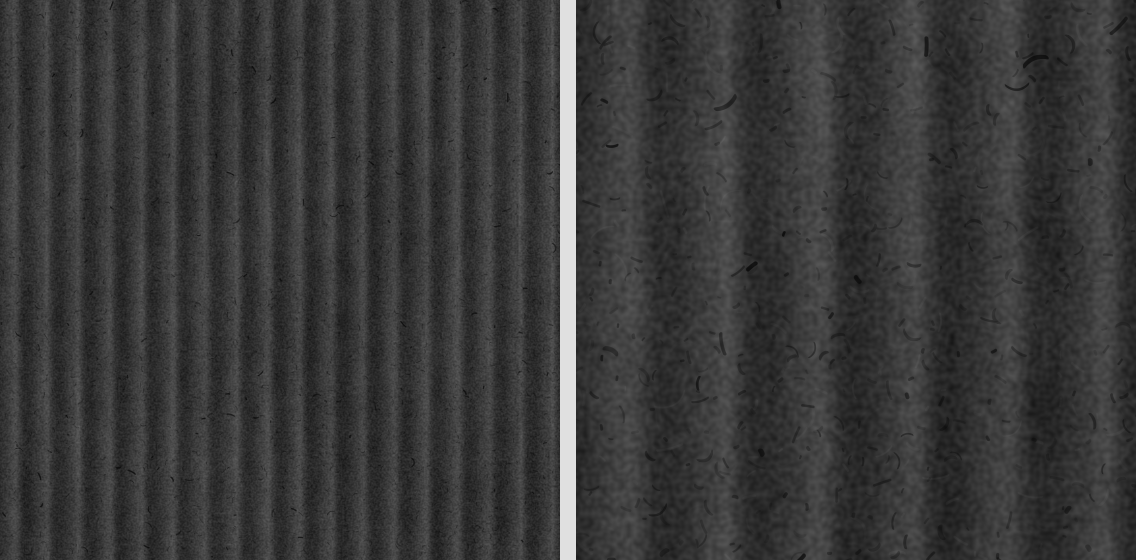
Left, the full canvas; right, a detail of the centre.
A Shadertoy shader for this texture:

```glsl
// Dark corrugated cardboard: vertical flutes with a soft rise, a thin lit crest
// and a steeper shaded side. Gradient noise gives the paper pulp its grain and
// wear; jittered cells scatter short, bent fibres over the surface.

const float FLUTE_WIDTH = 0.05645;   // canvas units, about 17.7 flutes across
const float FIRST_CREST = 0.0265;
const float VALLEY_GRAY = 0.162;
const float SLOPE_GRAY  = 0.245;
const float CREST_LIGHT = 0.040;

vec2 hash2(vec2 p) {
    vec3 q = fract(vec3(p.xyx) * vec3(0.1031, 0.1030, 0.0973));
    q += dot(q, q.yzx + 33.33);
    return fract((q.xx + q.yz) * q.zy);
}

float cornerGradient(vec2 cell, vec2 offset) {
    float angle = 6.2832 * hash2(cell).x;
    return dot(vec2(cos(angle), sin(angle)), offset);
}

// Gradient noise, roughly -0.7 to 0.7
float gradientNoise(vec2 p) {
    vec2 i = floor(p), f = fract(p);
    vec2 u = f * f * f * (f * (f * 6.0 - 15.0) + 10.0);
    vec2 e = vec2(1.0, 0.0);
    float low  = mix(cornerGradient(i, f), cornerGradient(i + e, f - e), u.x);
    float high = mix(cornerGradient(i + e.yx, f - e.yx),
                     cornerGradient(i + e.xx, f - e.xx), u.x);
    return mix(low, high, u.y);
}

// Gray level of the flutes, each with its own strength and drift
float fluteShade(vec2 p) {
    float waver = 0.0016 * gradientNoise(vec2(p.x * 9.0, p.y * 3.0 + 7.0));
    float x = (p.x + waver - FIRST_CREST) / FLUTE_WIDTH;
    float phase = fract(x);
    float crest = floor(x + 0.5);
    float side = x - crest;
    vec2 variety = hash2(vec2(crest + 40.0, 5.0));
    float drift = gradientNoise(vec2(crest * 3.7 + 0.5, p.y * 2.5));

    float rise = smoothstep(0.40, 0.90, phase);
    float fall = 1.0 - smoothstep(0.02, 0.32, phase);
    float body = mix(VALLEY_GRAY, SLOPE_GRAY, max(rise, fall));
    float width = mix(0.045, 0.10, variety.x) + 0.04 * (1.0 - p.y);
    float glow = exp(-side * side / (width * width));
    float strength = 0.65 + 0.6 * variety.y + 0.7 * drift;
    return body + CREST_LIGHT * strength * glow;
}

// Fine grain, matted strands and broad blotches of the pulp
float paperGrain(vec2 p) {
    float fine = gradientNoise(p * 270.0);
    float medium = gradientNoise(p * 125.0 + 31.0);
    vec2 warp = vec2(gradientNoise(p * 45.0), gradientNoise(p * 45.0 + 19.0));
    float strands = 0.18 - abs(gradientNoise(p * 110.0 + 2.5 * warp + 53.0));
    float blotch = gradientNoise(p * vec2(34.0, 20.0) + 71.0);
    float stain = gradientNoise(p * 4.0 + 13.0);
    return 0.070 * fine + 0.040 * medium + 0.040 * strands
         + 0.030 * blotch + 0.030 * stain;
}

// Coverage of scattered bent fibres; reach is the half length in cell units
float fibres(vec2 p, float density, float chance, float reach, float thickness, float seed) {
    vec2 q = p * density;
    vec2 home = floor(q);
    float pixel = density / iResolution.y;
    float cover = 0.0;
    for (int j = -1; j <= 1; j++)
    for (int i = -1; i <= 1; i++) {
        vec2 cell = home + vec2(i, j);
        vec2 place = hash2(cell + seed);
        vec2 form = hash2(cell + seed + 57.0);
        vec2 look = hash2(cell + seed + 113.0);
        float c = cos(form.x * 6.2832), s = sin(form.x * 6.2832);
        vec2 d = mat2(c, -s, s, c) * (q - cell - place);
        float halfLength = reach * mix(0.12, 1.0, form.y * form.y);
        d.y -= (look.x - 0.5) * 1.1 * d.x * d.x / reach;
        d.x = max(abs(d.x) - halfLength, 0.0);
        float radius = thickness * mix(0.6, 1.3, look.x);
        float ink = 1.0 - smoothstep(radius - 0.7 * pixel, radius + 0.7 * pixel, length(d));
        float present = step(fract(place.x * 17.0 + look.y), chance);
        cover = max(cover, ink * present * mix(0.35, 1.0, look.y));
    }
    return cover;
}

void mainImage(out vec4 fragColor, in vec2 fragCoord) {
    vec2 p = fragCoord / iResolution.y;
    float gray = fluteShade(p) + paperGrain(p) + 0.003;

    // Pale strands, then faint small fibres and sparse dark flecks
    gray += 0.035 * fibres(p, 56.0, 0.40, 0.45, 0.038, 211.0);
    gray *= 1.0 - 0.38 * fibres(p, 88.0, 0.45, 0.45, 0.070, 11.0);
    gray *= 1.0 - 0.68 * fibres(p, 34.0, 0.22, 0.25, 0.040, 401.0);

    fragColor = vec4(vec3(clamp(gray, 0.04, 0.38)), 1.0);
}
```
